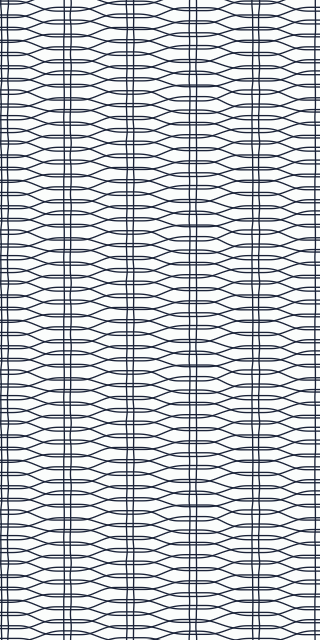
Write a Shadertoy shader that draws this pattern.

```glsl
// Navy ink lattice: paired upright threads crossed by wavy lines that weave into staggered lenses.

// Lengths are in canvas widths
const vec3 PAPER = vec3(0.985, 0.992, 0.987);
const vec3 INK = vec3(0.10, 0.135, 0.22);
const float LINE_WIDTH = 0.0042;
const float COLUMN_PITCH = 0.1962;
const float COLUMN_START = 0.0143;
const float PAIR_GAP = 0.0210;
const float THREAD_WOBBLE = 0.0018;
const float ROW_PITCH = 0.03977;
const float ROW_START = 1.2742;
const float WAVE_HEIGHT = 0.74;      // in line pitches, half a row each
const float HEIGHT_JITTER = 0.13;
const float BEND_JITTER = 0.18;      // in column pitches
const vec2 TILE = vec2(4.0, 11.0);   // columns and rows before the wear repeats

float hash(vec2 p) {
    return fract(sin(dot(p, vec2(127.1, 311.7))) * 43758.5453);
}

// Hash of a wavy line at a column, wrapped to the tile
float lineHash(float column, float line, float seed) {
    return hash(vec2(mod(column, TILE.x) + seed, mod(line, 2.0 * TILE.y)));
}

// Height of a line where it meets a column, alternating crest and trough
float crossingHeight(float column, float line) {
    float side = 2.0 * mod(column + line, 2.0) - 1.0;
    float jitter = (lineHash(column, line, 3.0) - 0.5) * 2.0 * HEIGHT_JITTER;
    return line + 0.5 + side * WAVE_HEIGHT + jitter;
}

// Height of a wavy line, x in columns, result in line pitches
float waveHeight(float x, float line) {
    float column = floor(x);
    float bendStart = 0.03 + BEND_JITTER * lineHash(column, line, 17.0);
    float bendEnd = 0.97 - BEND_JITTER * lineHash(column, line, 41.0);
    float t = clamp((x - column - bendStart) / (bendEnd - bendStart), 0.0, 1.0);
    float ease = t * t * t * (t * (t * 6.0 - 15.0) + 10.0);
    return mix(crossingHeight(column, line), crossingHeight(column + 1.0, line), ease);
}

// Sideways drift of an upright thread, y in rows
float threadDrift(float y, float thread) {
    float row = floor(y);
    float a = hash(vec2(thread + 61.0, mod(row, TILE.y)));
    float b = hash(vec2(thread + 61.0, mod(row + 1.0, TILE.y)));
    return (mix(a, b, smoothstep(0.0, 1.0, y - row)) - 0.5) * 2.0 * THREAD_WOBBLE;
}

float stroke(float dist, float pixel) {
    return clamp((0.5 * LINE_WIDTH - dist) / pixel + 0.5, 0.0, 1.0);
}

void mainImage(out vec4 fragColor, in vec2 fragCoord) {
    float pixel = 1.0 / iResolution.x;
    vec2 p = fragCoord * pixel;
    float x = (p.x - COLUMN_START) / COLUMN_PITCH;
    float rowY = (p.y - ROW_START) / ROW_PITCH;
    float linePitch = 0.5 * ROW_PITCH;
    float lineY = 2.0 * rowY;
    float paper = 1.0;

    // Wavy lines, with vertical distance corrected by the slope
    const float STEP = 0.01;
    for (int i = -1; i <= 1; i++) {
        float line = floor(lineY) + float(i);
        float height = waveHeight(x, line);
        float rise = (waveHeight(x + STEP, line) - height) / STEP;
        float slope = rise * linePitch / COLUMN_PITCH;
        float dist = abs(lineY - height) * linePitch / sqrt(1.0 + slope * slope);
        paper *= 1.0 - stroke(dist, pixel);
    }

    // Paired upright threads
    float column = floor(x + 0.5);
    for (int i = 0; i < 2; i++) {
        float side = float(i) - 0.5;
        float thread = 2.0 * mod(column, TILE.x) + float(i);
        float center = side * PAIR_GAP + threadDrift(rowY, thread);
        float dist = abs((x - column) * COLUMN_PITCH - center);
        paper *= 1.0 - stroke(dist, pixel);
    }

    fragColor = vec4(mix(INK, PAPER, paper), 1.0);
}
```
